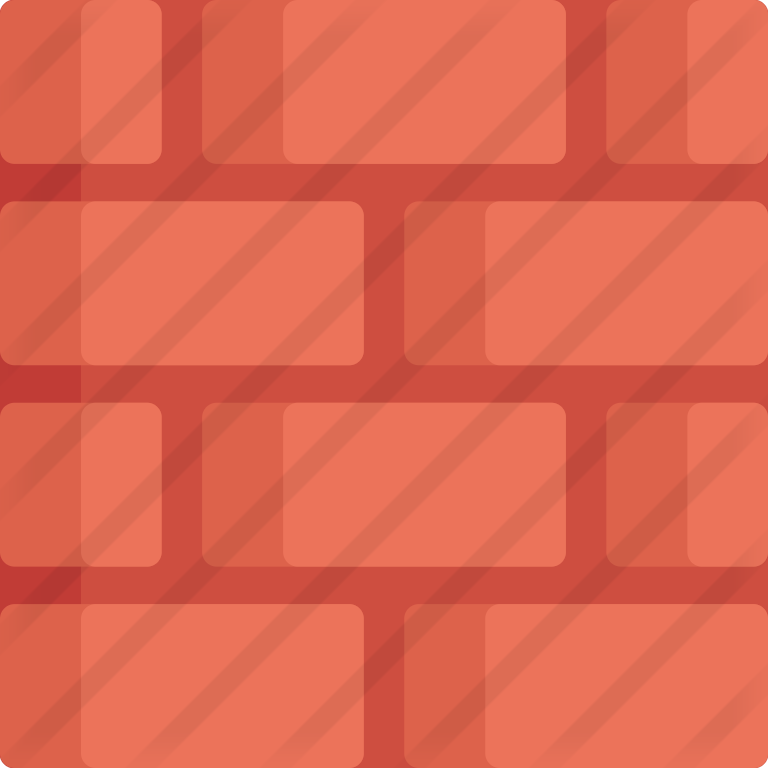
Give the GLSL for this pattern, as a WebGL 1 fragment shader.

```glsl
precision highp float;
// Flat brick wall in running bond: four courses, two bricks to a course.
// Each brick is a shaded rounded box with a lighter rounded box on its right,
// and faint diagonal bands darken bricks and mortar alike.

uniform vec2 u_resolution;

const vec2 BRICK_COUNT = vec2(2.0, 4.0);
const vec2 GAP = vec2(0.0527, 0.0488);
const float CORNER_RADIUS = 0.019;
const float SHADE_WIDTH = 0.1055;

const float BAND_PERIOD = 0.1752;   // measured along x - y
const float BAND_CENTER = 0.1322;   // measured from the upper left corner
const float BAND_HALF_WIDTH = 0.0205;
const float BAND_SOFTNESS = 0.003;
const float BAND_DARKEN = 0.065;
const float BAND_FADE = 0.055;
const float BAND_EDGE_STRENGTH = 0.3;

const vec3 MORTAR = vec3(0.808, 0.306, 0.251);
const vec3 MORTAR_SHADE = vec3(0.757, 0.235, 0.212);
const vec3 BRICK_SHADE = vec3(0.867, 0.384, 0.294);
const vec3 BRICK_LIGHT = vec3(0.925, 0.451, 0.353);
const vec3 BACKDROP = vec3(1.0);

// Signed distance to a rounded box given by its lower and upper corners.
float roundedBox(vec2 p, vec2 low, vec2 high) {
  vec2 q = abs(p - 0.5 * (low + high)) - 0.5 * (high - low) + CORNER_RADIUS;
  return length(max(q, 0.0)) + min(max(q.x, q.y), 0.0) - CORNER_RADIUS;
}

// Coverage of a shape, smoothed over one pixel.
float coverage(float dist, float pixel) {
  return clamp(0.5 - dist / pixel, 0.0, 1.0);
}

// Diagonal bands rising to the right, weaker near the canvas border.
float diagonalBands(vec2 p, float pixel) {
  float along = p.x + 1.0 - p.y - BAND_CENTER;
  float dist = abs(mod(along + 0.5 * BAND_PERIOD, BAND_PERIOD) - 0.5 * BAND_PERIOD);
  float soft = max(BAND_SOFTNESS, pixel);
  float band = 1.0 - smoothstep(-soft, soft, dist - BAND_HALF_WIDTH);
  vec2 inset = min(p, 1.0 - p);
  float fade = smoothstep(0.0, BAND_FADE, min(inset.x, inset.y));
  return band * mix(BAND_EDGE_STRENGTH, 1.0, fade);
}

void main() {
  vec2 p = gl_FragCoord.xy / u_resolution;
  float pixel = 1.0 / min(u_resolution.x, u_resolution.y);

  // Nearest brick; odd courses shift by half a pitch and are cut at the sides.
  vec2 pitch = (1.0 + GAP) / BRICK_COUNT;
  float row = floor((p.y + 0.5 * GAP.y) / pitch.y);
  float shift = 0.5 * pitch.x * mod(row, 2.0);
  float column = floor((p.x - shift + 0.5 * GAP.x) / pitch.x);
  vec2 low = vec2(column * pitch.x + shift, row * pitch.y);
  vec2 high = low + pitch - GAP;
  low.x = max(low.x, 0.0);
  high.x = min(high.x, 1.0);

  // Mortar with its shaded left strip, then the brick and its lit part.
  vec3 color = mix(MORTAR, MORTAR_SHADE, coverage(p.x - SHADE_WIDTH, pixel));
  color = mix(color, BRICK_SHADE, coverage(roundedBox(p, low, high), pixel));
  vec2 litLow = low + vec2(SHADE_WIDTH, 0.0);
  color = mix(color, BRICK_LIGHT, coverage(roundedBox(p, litLow, high), pixel));

  color *= 1.0 - BAND_DARKEN * diagonalBands(p, pixel);

  // Rounded outline of the whole wall.
  float wall = coverage(roundedBox(p, vec2(0.0), vec2(1.0)) - 0.5 * pixel, pixel);
  gl_FragColor = vec4(mix(BACKDROP, color, wall), 1.0);
}
```
